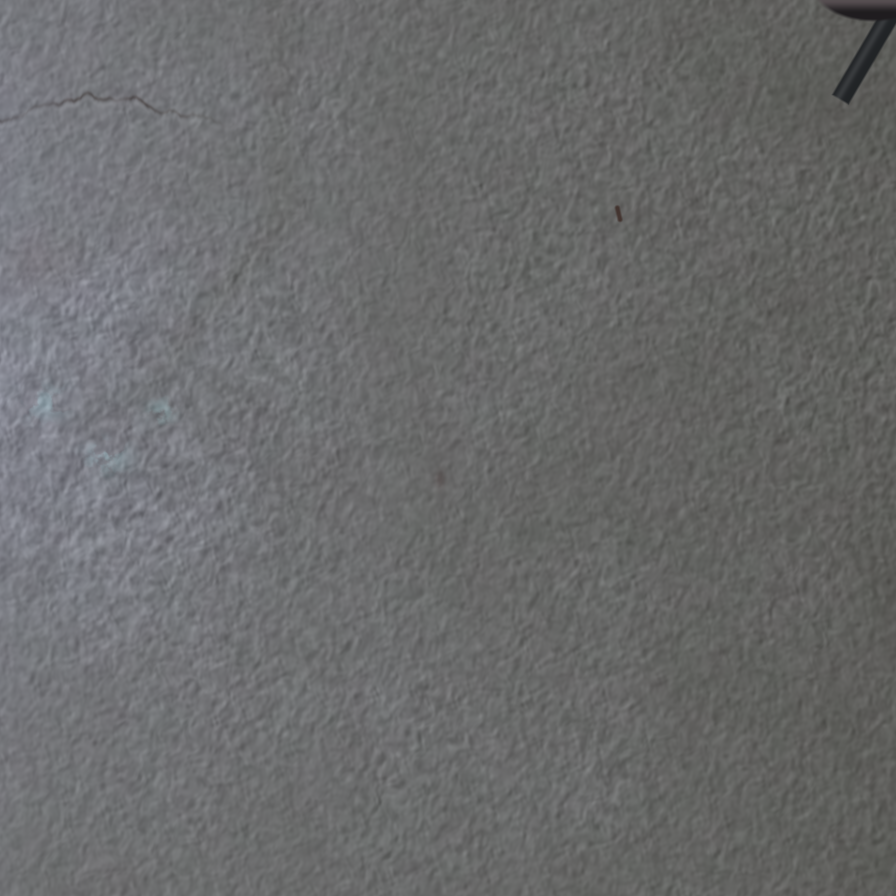
A Shadertoy shader for this texture:

```glsl
// Worn grey concrete floor in cool side light: a broad light gradient
// carries leaning, embossed noise grain, rougher patches at the left,
// a thin crack, a few stains and a dark chair leg in the top corner.

float hash(vec2 p) {
    return fract(sin(dot(p, vec2(127.1, 311.7))) * 43758.5453);
}

float noise(vec2 p) {
    vec2 i = floor(p), f = fract(p);
    f = f * f * (3.0 - 2.0 * f);
    return mix(mix(hash(i), hash(i + vec2(1, 0)), f.x),
               mix(hash(i + vec2(0, 1)), hash(i + vec2(1, 1)), f.x), f.y);
}

float fbm(vec2 p) {
    float sum = 0.0, amp = 0.5;
    for (int i = 0; i < 4; i++) {
        sum += amp * noise(p);
        p = mat2(1.6, 1.2, -1.2, 1.6) * p + 7.3;
        amp *= 0.5;
    }
    return sum / 0.9375;
}

// Height of the plaster: short ridges leaning to the right
float height(vec2 p) {
    p += 0.007 * vec2(noise(p * 60.0), noise(p * 60.0 + 31.0));
    vec2 q = mat2(0.93, 0.36, -0.36, 0.93) * p;
    return 0.55 * noise(q * vec2(150.0, 95.0)) + 0.45 * noise(q * vec2(250.0, 170.0) + 17.0);
}

float segment(vec2 p, vec2 a, vec2 b) {
    vec2 ab = b - a;
    return length(p - a - ab * clamp(dot(p - a, ab) / dot(ab, ab), 0.0, 1.0));
}

float blob(vec2 p, vec2 center, vec2 radius) {
    vec2 d = (p - center) / radius;
    return exp(-dot(d, d));
}

void mainImage(out vec4 fragColor, in vec2 fragCoord) {
    vec2 uv = fragCoord / iResolution.xy;
    float edge = 1.5 / iResolution.y;

    // Broad light falling from the left, with cloudy wear
    float light = mix(0.488, 0.366, pow(uv.x, 0.75));
    light += 0.034 * blob(uv, vec2(0.05, 0.55), vec2(0.3, 0.28));
    light -= 0.03 * blob(uv, vec2(0.0, 0.0), vec2(0.35, 0.3));
    light += 0.008 * blob(uv, vec2(0.6, 0.1), vec2(0.4, 0.4));
    light += 0.04 * (fbm(uv * 9.0) - 0.5);

    // Soft shadow band: straight down from the top, then bending left
    float bandX = 0.31 - 0.8 * max(0.75 - uv.y, 0.0);
    float band = (uv.x - bandX) / 0.022;
    light -= 0.02 * exp(-band * band) * smoothstep(0.5, 0.65, uv.y);

    // Cool highlights, warm neutral shade
    float tone = (light - 0.36) / 0.14;
    vec3 color = mix(vec3(0.36, 0.36, 0.347), vec3(0.49, 0.497, 0.53), tone);
    color.b -= 0.03 * tone * max(1.0 - tone, 0.0);
    color += vec3(0.012, -0.006, 0.006) * (fbm(uv * 30.0 + 40.0) - 0.5);

    // Embossed grain, strongest in the worn patch
    float worn = blob(uv, vec2(0.12, 0.5), vec2(0.25, 0.2));
    float relief = height(uv) - height(uv + vec2(0.004, -0.003));
    float grain = 0.085 * relief + 0.085 * (height(uv + 3.0) - 0.5);
    grain *= 0.75 + 0.5 * noise(uv * 9.0) + 0.5 * worn;
    color += grain * vec3(1.0, 1.02, 1.04);

    // Pale patches and cyan flecks in the worn area
    float patches = smoothstep(0.48, 0.64, fbm(uv * 38.0));
    color += worn * (patches - 0.4) * vec3(0.04, 0.042, 0.046);
    float flecks = blob(uv, vec2(0.05, 0.55), vec2(0.025, 0.018))
                 + blob(uv, vec2(0.18, 0.54), vec2(0.015, 0.015))
                 + blob(uv, vec2(0.12, 0.49), vec2(0.025, 0.018));
    color += flecks * smoothstep(0.45, 0.65, fbm(uv * 60.0 + 5.0)) * vec3(0.06, 0.12, 0.12);

    // Brownish stain and small dark pit
    color -= 0.035 * blob(uv, vec2(0.05, 0.71), vec2(0.05, 0.035)) * vec3(0.4, 0.8, 1.0);
    color -= 0.06 * blob(uv, vec2(0.491, 0.465), vec2(0.006, 0.01)) * vec3(0.6, 1.0, 1.0);

    // Wandering crack with a light lower lip, fading to the right
    float crackY = 0.866 + 0.022 * sin(min(uv.x, 0.3) * 13.0)
                 + 0.025 * (fbm(vec2(uv.x * 40.0, 2.0)) - 0.5);
    float crackFade = (1.0 - smoothstep(0.14, 0.29, uv.x)) * (0.3 + 0.7 * noise(uv * 60.0));
    float fromCrack = uv.y - crackY;
    color -= 0.14 * crackFade * exp(-pow(fromCrack / 0.0025, 2.0)) * vec3(0.85, 1.0, 1.1);
    color += 0.04 * crackFade * exp(-pow((fromCrack + 0.006) / 0.003, 2.0));

    // Tiny brown chip
    float chip = segment(uv, vec2(0.689, 0.768), vec2(0.692, 0.755)) - 0.0025;
    color = mix(color, vec3(0.24, 0.17, 0.15), 0.85 * (1.0 - smoothstep(-edge, edge, chip)));

    // Flat-ended chair leg with a lit side, and the rounded seat edge above it
    vec2 along = normalize(vec2(0.053, 0.09));
    vec2 fromFoot = uv - vec2(0.938, 0.889);
    float across = dot(fromFoot, vec2(along.y, -along.x));
    float leg = max(abs(across) - 0.0105, -dot(fromFoot, along));
    vec3 legColor = vec3(0.13, 0.14, 0.15) + 0.09 * exp(-pow((across + 0.003) / 0.004, 2.0));
    color = mix(color, legColor, 1.0 - smoothstep(-edge, edge, leg));
    float seat = length((uv - vec2(0.975, 1.015)) / vec2(0.066, 0.038)) - 1.0;
    vec3 seatColor = mix(vec3(0.12, 0.11, 0.12), vec3(0.34, 0.31, 0.32), smoothstep(0.985, 1.0, uv.y));
    color = mix(color, seatColor, 1.0 - smoothstep(-0.06, 0.06, seat));

    fragColor = vec4(color, 1.0);
}
```
